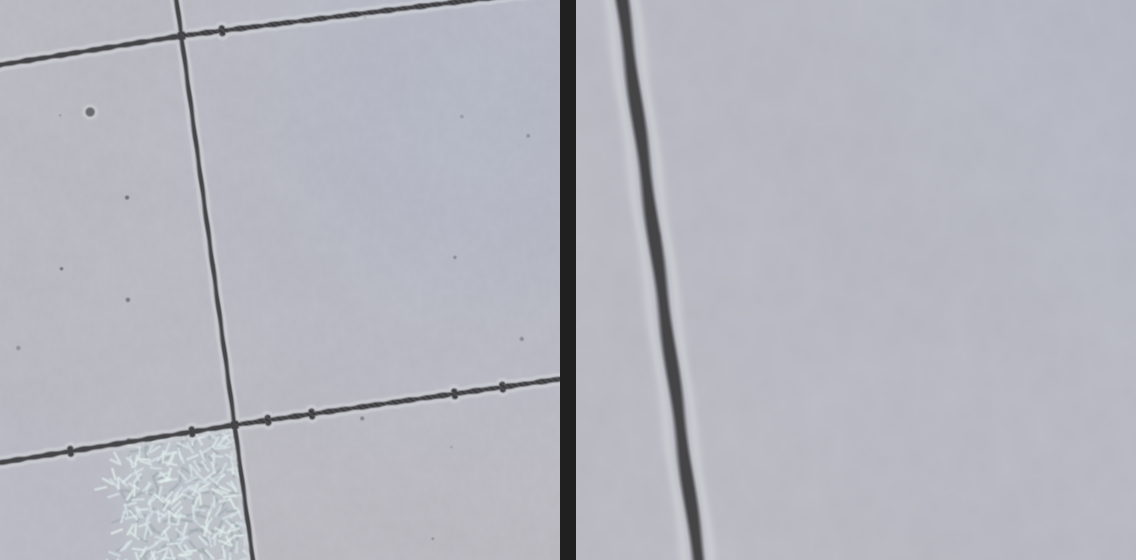
Left, the full canvas; right, a detail of the centre.
This texture is drawn by a Shadertoy shader. Its source:

```glsl
const vec2  JOINT = vec2(0.419, 0.241);       // crossing that anchors the tiling
const vec2  TILE_PITCH = vec2(0.720, 0.695);
const float COLUMN_LEAN = 0.1367;             // sideways drift of upright seams
const float LEFT_SLOPE = 0.160;
const float RIGHT_SLOPE = 0.1435;
const float SLOPE_FALLOFF = 0.0266;           // right seams flatten going up
const vec2  SEAM_HALF_WIDTH = vec2(0.0036, 0.0040);
const float SEAM_SOFTNESS = 0.0016;
const float JOINT_RADIUS = 0.0085;
const float CHIP_CELL = 0.11;
const float SPECK_CELLS = 7.0;
const float SPECK_CHANCE = 0.24;
const vec2  PIT_CENTER = vec2(0.161, 0.800);
const float PIT_RADIUS = 0.0078;
const float STROKE_CELLS = 52.0;
const vec2  GLARE_EDGE = vec2(0.180, 0.255);  // glare fades in from left to right

const vec3 GLAZE = vec3(0.730, 0.730, 0.760);
const vec3 COOL_GLAZE = vec3(0.705, 0.725, 0.780);
const vec3 WARM_GLAZE = vec3(0.735, 0.722, 0.750);
const vec3 RIM = vec3(0.800, 0.810, 0.830);
const vec3 SEAM = vec3(0.270, 0.270, 0.280);
const vec3 SPECK = vec3(0.380, 0.380, 0.400);
const vec3 SHEEN = vec3(0.755, 0.785, 0.805);
const vec3 GLINT_COOL = vec3(0.830, 0.880, 0.910);
const vec3 GLINT_PALE = vec3(0.900, 0.950, 0.930);
const vec3 GLINT_SHADE = vec3(0.630, 0.675, 0.690);

float hash(vec2 p) {
    vec3 q = fract(vec3(p.xyx) * 0.1031);
    q += dot(q, q.yzx + 33.33);
    return fract((q.x + q.y) * q.z);
}

vec2 hash2(vec2 p) { return vec2(hash(p), hash(p + 71.7)); }

// Distance to the nearest jittered cell point
float cellular(vec2 p) {
    vec2 cell = floor(p);
    float nearest = 2.0;
    for (int j = -1; j <= 1; j++)
    for (int i = -1; i <= 1; i++) {
        vec2 id = cell + vec2(i, j);
        nearest = min(nearest, length(p - id - hash2(id + 40.0)));
    }
    return nearest;
}

// Skewed plane where seams lie on multiples of TILE_PITCH
vec2 tilePlane(vec2 uv) {
    vec2 p = uv - JOINT;
    float x = p.x + COLUMN_LEAN * p.y;
    float slope = x < 0.0 ? LEFT_SLOPE : RIGHT_SLOPE - SLOPE_FALLOFF * p.y;
    return vec2(x, p.y - slope * x / 1.02);
}

vec3 glaze(vec2 uv, vec2 tile) {
    vec3 color = mix(GLAZE, COOL_GLAZE, 0.75 * smoothstep(0.75, 0.0, length(uv - vec2(0.85, 0.8))));
    color = mix(color, WARM_GLAZE, 0.6 * smoothstep(0.35, 0.0, uv.y) * step(0.0, tile.x));
    color = mix(color, COOL_GLAZE, 0.35 * smoothstep(0.45, 0.0, length(uv)));
    float clouds = sin(uv.x * 13.0 + 2.0 * sin(uv.y * 9.0)) * sin(uv.y * 15.0 + sin(uv.x * 11.0));
    float grain = cellular(uv * vec2(80.0, 65.0)) + cellular(uv * 27.0) - 0.9;
    return color + 0.004 * clouds + 0.010 * grain + 0.006 * (hash(tile + 9.0) - 0.5);
}

// Short, randomly turned reflections on one glossy tile
vec3 addGlare(vec3 color, vec2 uv, float pixel) {
    float coverage = smoothstep(GLARE_EDGE.x, GLARE_EDGE.y, uv.x);
    color = mix(color, SHEEN, 0.55 * coverage);
    for (int layer = 0; layer < 3; layer++) {
        vec2 p = uv * STROKE_CELLS + 0.37 * float(layer);
        for (int j = -1; j <= 1; j++)
        for (int i = -1; i <= 1; i++) {
            vec2 id = floor(p) + vec2(i, j);
            vec2 seed = id + 113.0 * float(layer + 1);
            vec2 center = id + hash2(seed);
            float angle = 3.1416 * hash(seed + 5.0);
            vec2 axis = vec2(cos(angle), sin(angle));
            vec2 d = p - center;
            d -= axis * clamp(dot(d, axis), -0.48, 0.48);
            float chance = 0.75 * smoothstep(GLARE_EDGE.x, GLARE_EDGE.y, center.x / STROKE_CELLS);
            float present = step(hash(seed + 17.0), chance);
            float soft = 0.07 + pixel * STROKE_CELLS;
            float stroke = 1.0 - smoothstep(0.10 - soft, 0.10 + soft, length(d));
            vec3 glint = mix(GLINT_COOL, GLINT_PALE, hash(seed + 29.0));
            color = mix(color, layer == 0 ? GLINT_SHADE : glint, 0.8 * stroke * present);
        }
    }
    return color;
}

void mainImage(out vec4 fragColor, in vec2 fragCoord) {
    vec2 uv = fragCoord / iResolution.xy;
    float pixel = 1.0 / iResolution.y;
    float soft = SEAM_SOFTNESS + 0.5 * pixel;
    vec2 plane = tilePlane(uv);
    vec2 tile = floor(plane / TILE_PITCH);
    vec2 offset = plane - TILE_PITCH * round(plane / TILE_PITCH);

    vec3 color = glaze(uv, tile);
    if (tile == vec2(-1.0)) color = addGlare(color, uv, pixel);

    // Scattered specks and one larger pit
    vec2 speckId = floor(uv * SPECK_CELLS);
    vec2 speckCenter = (speckId + 0.2 + 0.6 * hash2(speckId + 3.0)) / SPECK_CELLS;
    float speckRadius = mix(0.0018, 0.0040, hash(speckId + 21.0));
    float speck = 1.0 - smoothstep(speckRadius - soft, speckRadius + soft, length(uv - speckCenter));
    speck *= step(hash(speckId + 8.0), SPECK_CHANCE) * mix(0.3, 0.9, hash(speckId + 33.0));
    float pit = length(uv - PIT_CENTER) - PIT_RADIUS;
    color = mix(color, RIM, 0.6 * exp(-pow((pit - 0.004) / 0.003, 2.0)));
    color = mix(color, SPECK, max(speck, 0.9 * (1.0 - smoothstep(-soft, soft, pit))));

    // Seams with wavering edges, chips and filled joints
    float waver = 0.0005 * (sin(plane.x * 97.0) + sin(plane.y * 83.0 + plane.x * 211.0));
    vec2 gap = abs(offset) * 0.99 - SEAM_HALF_WIDTH + waver;
    float chipId = floor(plane.x / CHIP_CELL);
    vec2 chipSeed = vec2(chipId, round(plane.y / TILE_PITCH.y)) + 50.0;
    vec2 chip = vec2(plane.x - (chipId + 0.2 + 0.6 * hash(chipSeed)) * CHIP_CELL, abs(offset.y) - 0.004);
    float chipGap = length(chip) - 0.0055 * step(0.55, hash(chipSeed + 6.0));
    float seam = min(min(gap.x, gap.y), min(chipGap, length(offset) - JOINT_RADIUS));
    color = mix(color, RIM, 0.75 * exp(-pow((seam - 0.0045) / 0.0032, 2.0)));
    float twist = 0.035 * sin(600.0 * (plane.x + offset.y)) * step(0.0, plane.x) * step(gap.y, gap.x);
    color = mix(color, SEAM + twist, 1.0 - smoothstep(-soft, soft, seam));
    fragColor = vec4(color, 1.0);
}
```
